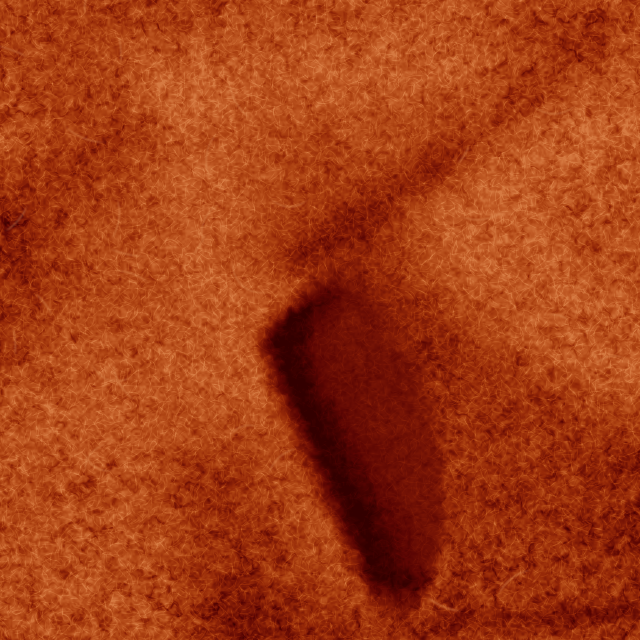
Give the GLSL for this texture, as a Shadertoy shader.

```glsl
// Folded orange wool felt with a deep shadowed pocket and fine curled fibres.

const float BASE_TONE = 4.42;     // tones index the dye ramp, 0 dark to 6 light
const float POCKET_TONE = 1.85;
const float CORE_DEPTH = 1.75;
const float CLUMP_SCALE = 80.0;   // wool clumps across the canvas
const float CLUMP_GAIN = 2.7;
const float GRAIN_SCALE = 230.0;
const float GRAIN_GAIN = 1.25;
const float FIBRE_SCALE = 52.0;
const float FIBRE_GAIN = 0.62;
const float HAIR_SCALE = 22.0;
const float HAIR_DENSITY = 0.07;

const vec3 DYE[7] = vec3[7](
    vec3(0.20, 0.00, 0.00), vec3(0.36, 0.02, 0.01), vec3(0.47, 0.08, 0.02),
    vec3(0.59, 0.16, 0.03), vec3(0.68, 0.26, 0.07), vec3(0.76, 0.36, 0.15),
    vec3(0.84, 0.48, 0.26));

float hash(vec2 p) {
    return fract(sin(dot(p, vec2(127.1, 311.7))) * 43758.5453);
}

float noise(vec2 p) {
    vec2 i = floor(p), f = fract(p);
    f = f * f * (3.0 - 2.0 * f);
    return mix(mix(hash(i), hash(i + vec2(1, 0)), f.x),
               mix(hash(i + vec2(0, 1)), hash(i + vec2(1, 1)), f.x), f.y);
}

float fbm(vec2 p) {
    float sum = 0.0, gain = 0.5;
    for (int i = 0; i < 3; i++) {
        sum += gain * noise(p);
        p = mat2(1.6, 1.2, -1.2, 1.6) * p + 7.3;
        gain *= 0.6;
    }
    return sum / 0.98;
}

// Soft ridge or dent along the segment a-b
float band(vec2 p, vec2 a, vec2 b, float width) {
    vec2 ab = b - a;
    vec2 d = p - a - ab * clamp(dot(p - a, ab) / dot(ab, ab), 0.0, 1.0);
    return exp(-dot(d, d) / (width * width));
}

// Broad light and shade of the folds
float foldTone(vec2 p) {
    float tone = BASE_TONE;
    // left ridge and its hollows
    tone += 0.55 * band(p, vec2(0.27, 0.82), vec2(0.38, 0.42), 0.10);
    tone += 0.45 * band(p, vec2(0.28, 0.87), vec2(0.75, 0.92), 0.07);
    tone += 0.30 * band(p, vec2(0.03, 0.38), vec2(0.30, 0.36), 0.08);
    tone -= 0.50 * band(p, vec2(0.0, 0.92), vec2(0.30, 1.0), 0.10);
    tone -= 1.00 * band(p, vec2(0.19, 0.79), vec2(0.02, 0.63), 0.08);
    tone -= 1.10 * band(p, vec2(-0.02, 0.66), vec2(0.0, 0.47), 0.08);
    tone -= 1.30 * band(p, vec2(0.34, 0.23), vec2(0.40, 0.05), 0.09);
    tone -= 1.20 * band(p, vec2(0.36, 0.0), vec2(0.60, 0.0), 0.08);
    // crease running to the upper right
    tone -= 0.70 * band(p, vec2(0.52, 0.71), vec2(0.45, 0.62), 0.07);
    tone -= 1.50 * band(p, vec2(0.48, 0.60), vec2(0.67, 0.73), 0.035);
    tone -= 0.90 * band(p, vec2(0.69, 0.755), vec2(0.92, 0.93), 0.05);
    tone -= 0.50 * band(p, vec2(0.80, 0.95), vec2(0.93, 0.95), 0.05);
    // right crest and the slope below it
    tone += 0.50 * band(p, vec2(0.73, 0.66), vec2(0.95, 0.84), 0.08);
    tone += 0.50 * band(p, vec2(0.78, 0.58), vec2(0.98, 0.44), 0.09);
    tone -= 1.10 * band(p, vec2(0.59, 0.61), vec2(0.67, 0.45), 0.055);
    float crest = 0.50 - 0.55 * (p.x - 0.72);
    tone -= 1.1 * smoothstep(-0.06, 0.08, crest - p.y) * smoothstep(0.60, 0.72, p.x);
    tone -= 0.60 * band(p, vec2(0.98, 0.26), vec2(1.0, 0.18), 0.08);
    return tone - 1.10 * band(p, vec2(0.68, 0.025), vec2(1.0, 0.045), 0.018);
}

// Coverage of the pocket and of its darkest core
vec2 pocket(vec2 p) {
    float h = p.y - 0.475, k = p.y - 0.20;
    float left = 0.39 + 0.34 * h + 0.81 * sqrt(h * h + 0.0009);
    float right = 0.697 - (k < 0.0 ? 2.0 : 0.85) * k * k;
    float soft = mix(0.018, 0.07, smoothstep(0.30, 0.60, p.y));
    float inside = smoothstep(-0.032, 0.028, p.x - left)
                 * (1.0 - smoothstep(-soft, soft, p.x - right))
                 * smoothstep(0.0, 0.10, p.y) * (1.0 - smoothstep(0.52, 0.68, p.y));
    float c = (p.x - left - 0.03) / (0.05 + 0.08 * max(0.4 - p.y, 0.0));
    return vec2(inside, inside * exp(-c * c) * (1.0 - 0.6 * smoothstep(0.48, 0.58, p.y)));
}

// Curled strands, one per grid cell
float strands(vec2 p, float scale, float density, float seed) {
    p *= scale;
    float w = max(0.08, 1.0 * scale / iResolution.y), sum = 0.0;
    for (int n = 0; n < 9; n++) {
        vec2 id = floor(p) + vec2(n % 3, n / 3) - 1.0 + seed;
        if (hash(id + 5.7) > density) continue;
        vec2 q = p + seed - id - vec2(hash(id), hash(id + 3.1));
        float a = 6.2832 * hash(id + 9.4), reach = mix(0.35, 0.95, hash(id + 1.9));
        q = mat2(cos(a), -sin(a), sin(a), cos(a)) * q;
        q.y += (hash(id + 2.6) - 0.5) * 1.3 * q.x * q.x;
        sum += (1.0 - smoothstep(0.0, w, abs(q.y)))
             * (1.0 - smoothstep(0.5 * reach, reach, abs(q.x)));
    }
    return sum;
}

void mainImage(out vec4 fragColor, in vec2 fragCoord) {
    vec2 p = fragCoord / iResolution.xy;
    vec2 fuzz = vec2(noise(p * 95.0), noise(p * 95.0 + 40.0)) - 0.5;
    vec2 shade = pocket(p + 0.012 * fuzz);
    float tone = mix(foldTone(p), POCKET_TONE, shade.x) - CORE_DEPTH * shade.y;

    // Felt clumps and grain, calmer near the centre and in shadow
    float lit = 1.0 - 0.55 * shade.x - 0.2 * shade.y;
    float rough = mix(0.75, 1.15, smoothstep(0.20, 0.55, distance(p, vec2(0.48, 0.55))));
    float clump = fbm(p * CLUMP_SCALE + 1.2 * fuzz) - 0.5;
    clump -= 0.8 * max(-clump - 0.12, 0.0) * -1.0 * sign(clump);
    tone += lit * rough * CLUMP_GAIN * clump + 0.4 * (fbm(p * 9.0) - 0.5);
    tone += lit * GRAIN_GAIN * (noise(p * GRAIN_SCALE) - 0.5);

    // Fine fibres in three layers, then a few pale stray hairs
    float fibres = 0.0;
    for (int i = 0; i < 3; i++)
        fibres += strands(p, FIBRE_SCALE * (1.0 + 0.35 * float(i)), 0.8, 17.0 * float(i));
    tone += FIBRE_GAIN * lit * (fibres - 0.35);
    float hairs = strands(p, HAIR_SCALE, HAIR_DENSITY, 71.0) * (1.0 - shade.x);

    tone = clamp(tone, 0.0, 5.999);
    vec3 color = mix(DYE[int(tone)], DYE[int(tone) + 1], fract(tone));
    color = mix(color, vec3(0.88, 0.58, 0.36), 0.3 * min(hairs, 1.0));
    fragColor = vec4(color, 1.0);
}
```
